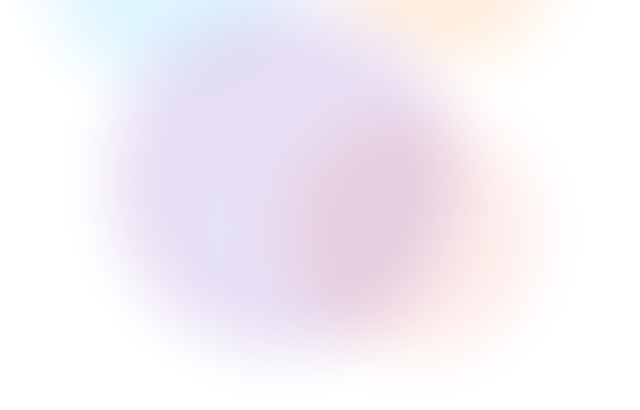
Write a Shadertoy shader that draws this background.

```glsl
// Soft pastel backdrop: four blurred translucent discs overlapping on white.

// Coverage of a blurred disc: 1 inside, 0 outside, one half at the radius.
float softDisc(vec2 p, vec2 center, float radius, float blur) {
    return 1.0 - smoothstep(radius - blur, radius + blur, length(p - center));
}

// Lays a tint over the colour below it like a sheet of coloured film.
vec3 film(vec3 below, vec3 tint, float coverage) {
    return below * mix(vec3(1.0), tint, coverage);
}

void mainImage(out vec4 fragColor, in vec2 fragCoord) {
    // Centred coordinates, one unit per canvas height
    vec2 p = (fragCoord - 0.5 * iResolution.xy) / iResolution.y;

    float violet = softDisc(p, vec2(-0.090, 0.063), 0.417, 0.140);
    float rose = softDisc(p, vec2(0.226, -0.069), 0.290, 0.145);
    float sky = softDisc(p, vec2(-0.354, 0.600), 0.305, 0.150);
    float peach = softDisc(p, vec2(0.307, 0.600), 0.245, 0.150);

    // The upper glows lie mostly beneath the violet disc
    float uncovered = 1.0 - 0.55 * violet;
    vec3 color = vec3(1.0);
    color = film(color, vec3(0.875, 0.965, 1.0), sky * uncovered);
    color = film(color, vec3(1.0, 0.930, 0.870), peach * uncovered);
    color = film(color, vec3(0.912, 0.873, 0.957), violet);
    color = film(color, vec3(0.993, 0.925, 0.915), rose);

    // Faint cool sheen inside the violet disc
    vec2 sheen = (p - vec2(-0.245, -0.060)) / vec2(0.090, 0.260);
    color += vec3(-0.010, 0.008, 0.006) * violet * exp(-dot(sheen, sheen));

    fragColor = vec4(color, 1.0);
}
```
